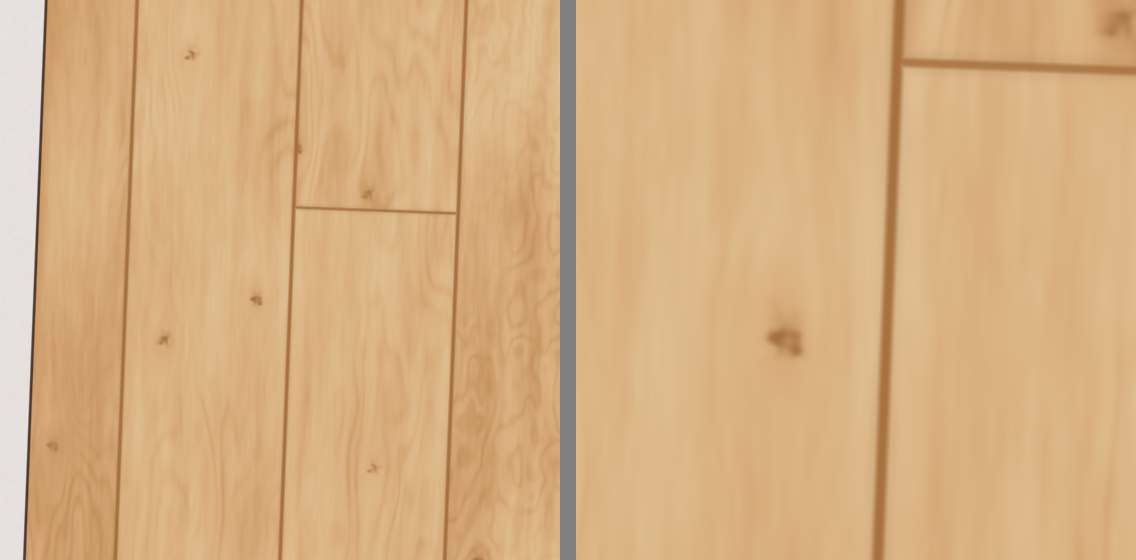
Left: the whole. Right: its middle third, enlarged.
Give the GLSL for this texture, as a three.js fragment shader.

```glsl
// Pale oak floor boards beside a plain wall strip, seen slightly tilted.
// Sheared coordinates give the seams; stretched noise gives streaks, pores and
// arched growth lines, bent around scattered knots.
varying vec2 vUv;

float hash(vec2 p) {
  vec3 q = fract(p.xyx * vec3(0.1031, 0.1030, 0.0973));
  q += dot(q, q.yzx + 33.33);
  return fract((q.x + q.y) * q.z);
}

float noise(vec2 p) {
  vec2 i = floor(p), f = fract(p);
  f = f * f * (3.0 - 2.0 * f);
  return mix(mix(hash(i), hash(i + vec2(1.0, 0.0)), f.x),
             mix(hash(i + vec2(0.0, 1.0)), hash(i + vec2(1.0, 1.0)), f.x), f.y);
}

float fbm(vec2 p) {
  float sum = 0.0, amp = 0.53;
  for (int i = 0; i < 4; i++) {
    sum += amp * noise(p);
    p = p * 2.03 + 7.3;
    amp *= 0.5;
  }
  return sum;
}

// Soft-edged line of the given half width
float line(float dist, float halfWidth) {
  return 1.0 - smoothstep(halfWidth * 0.3, halfWidth * 1.7, dist);
}

void main() {
  // Tilted floor axes: x across the boards, y along them
  vec2 floorPos = vec2(vUv.x - 0.039 * vUv.y, vUv.y + 0.037 * vUv.x);

  // Board column and staggered plank within it
  float across = (floorPos.x - 0.206) / 0.294;
  float board = floor(across);
  float along = (floorPos.y - 0.649 - (board - 1.0) * 0.7) / 2.0;
  float plank = floor(along);
  float seed = hash(vec2(board + 5.0, plank + 9.0)) * 40.0;
  float rustic = smoothstep(1.0, 2.0, board);

  // Knots darken the wood and push the grain aside
  vec2 grain = floorPos;
  float knots = 0.0, halo = 0.0;
  for (int i = 0; i < 3; i++) {
    float n = float(i);
    vec2 spot = fract(vec2(0.34 + 0.455 * n, 0.916 - 0.6125 * n + 0.1785 * n * n)
                      + board * vec2(0.205, 0.274));
    vec2 d = floorPos - vec2(0.206 + 0.294 * (board + spot.x), spot.y);
    float strength = 0.55 + 0.45 * hash(vec2(n + 3.0, board + 11.0));
    grain.x -= d.x * 0.65 * exp(-dot(d * d, vec2(900.0, 260.0)));
    vec2 ragged = d + 0.012 * (vec2(noise(d * 130.0 + n), noise(d * 130.0 + 31.0)) - 0.5);
    knots += strength * exp(-dot(ragged * ragged, vec2(18000.0, 11000.0)));
    halo += strength * exp(-dot(ragged * ragged, vec2(2200.0, 900.0)));
  }
  grain.x += 0.012 * (noise(floorPos * vec2(9.0, 5.0) + seed) - 0.5);

  // Broad blotches, long streaks, fine pores
  float blotch = fbm(grain * vec2(6.0, 3.0) + seed) - 0.5;
  float streak = fbm(grain * vec2(42.0, 2.6) + seed * 1.7) - 0.5;
  float fiber = noise(grain * vec2(120.0, 9.0) + seed) - 0.5;
  float pore = noise(grain * vec2(190.0, 34.0) + seed * 2.3) - 0.5;

  // Growth lines: contours of a stretched field
  float field = fbm(grain * mix(vec2(7.0, 1.5), vec2(8.0, 3.6), rustic) + seed * 3.1);
  float rings = pow(0.5 + 0.5 * sin(field * 85.0), 2.0);
  float figure = smoothstep(0.35, 0.75, noise(floorPos * vec2(7.0, 3.0) + seed + 19.0));

  // Tone from 0 (dark) to 1 (light)
  float tone = 0.76 - 0.13 * (board - 0.7) * (board - 0.7);
  tone += 0.1 * (0.5 - floorPos.y) * step(0.5, board);
  tone += (0.75 + 0.5 * rustic) * blotch + 0.65 * streak + 0.16 * fiber + 0.16 * pore;
  tone -= (0.07 + 0.2 * figure) * rings;
  tone -= 0.25 * halo;
  tone += 0.2 * smoothstep(0.94, 0.955, floorPos.x);
  tone -= 0.3 * (1.0 - smoothstep(0.043, 0.075, floorPos.x));
  tone = clamp(tone, -0.15, 1.15);

  vec3 darkOak = vec3(0.79, 0.60, 0.40);
  vec3 midOak = vec3(0.85, 0.68, 0.49);
  vec3 lightOak = vec3(0.875, 0.745, 0.565);
  vec3 color = tone < 0.5 ? mix(darkOak, midOak, tone * 2.0)
                          : mix(midOak, lightOak, tone * 2.0 - 1.0);
  color = mix(color, vec3(0.58, 0.36, 0.18), min(knots, 1.0) * 0.8);

  // Long seams and butt joints
  float seamDist = abs(fract(across + 0.5) - 0.5) * 0.294;
  float jointDist = abs(fract(along + 0.5) - 0.5) * 2.0;
  float seam = max(line(seamDist, 0.0032), 0.85 * line(jointDist, 0.0025));
  float bevel = 1.0 - smoothstep(0.0, 0.011, min(seamDist, jointDist));
  color *= 1.0 - 0.06 * bevel;
  color = mix(color, vec3(0.64, 0.42, 0.22), seam * 0.9);

  // Wall strip and the dark gap along it
  vec3 wall = vec3(0.90, 0.88, 0.87) + 0.012 * (noise(vUv * 150.0) - 0.5);
  color = mix(wall, color, smoothstep(0.042, 0.045, floorPos.x));
  color = mix(color, vec3(0.24, 0.17, 0.14), 0.9 * line(abs(floorPos.x - 0.0435), 0.0024));

  gl_FragColor = vec4(color, 1.0);
}
```
